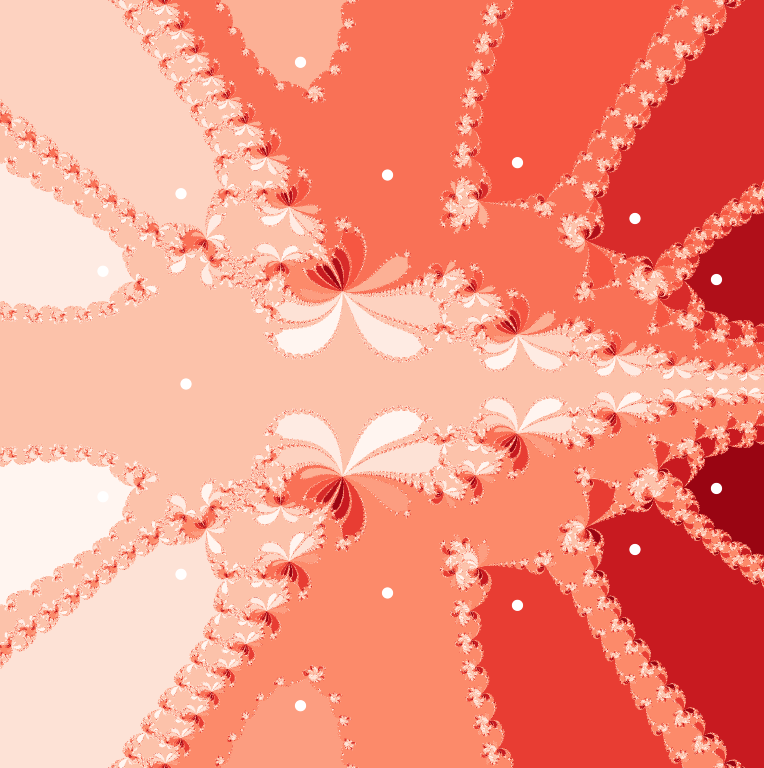
Reproduce this background procedurally as a WebGL 1 fragment shader.

```glsl
precision highp float;
// Newton fractal of a degree 15 polynomial: one real root and seven conjugate pairs.
// Each point takes the colour of the root its Newton orbit reaches, on a ramp
// from cream to dark red, and a white dot marks every root.

uniform vec2 u_resolution;

const vec2 REAL_ROOT = vec2(-0.2552, 0.0);
const vec2 CONJUGATE = vec2(1.0, -1.0);

// The paler root of each pair, from left to right.
vec2 roots[7];

void setRoots() {
  roots[0] = vec2(-0.3633, -0.1468);
  roots[1] = vec2(-0.2617, -0.2478);
  roots[2] = vec2(-0.1061, 0.4189);
  roots[3] = vec2(0.0072, -0.2721);
  roots[4] = vec2(0.1764, 0.2882);
  roots[5] = vec2(0.3294, 0.2155);
  roots[6] = vec2(0.4355, 0.1360);
}

// Complex reciprocal.
vec2 inverse(vec2 z) {
  return z * CONJUGATE / max(dot(z, z), 1e-14);
}

// Newton step p / p', from the sum of 1 / (z - root).
vec2 newtonStep(vec2 z) {
  vec2 sum = inverse(z - REAL_ROOT);
  for (int i = 0; i < 7; i++) {
    sum += inverse(z - roots[i]) + inverse(z - roots[i] * CONJUGATE);
  }
  return inverse(sum);
}

// Rank of the nearest root in x, distance to it in y.
vec2 nearestRoot(vec2 z) {
  vec2 best = vec2(4.0, distance(z, REAL_ROOT));
  for (int i = 0; i < 7; i++) {
    float rank = 2.0 * float(i);
    if (i > 1) rank += 1.0;
    float pale = distance(z, roots[i]);
    float deep = distance(z, roots[i] * CONJUGATE);
    if (pale < best.y) best = vec2(rank, pale);
    if (deep < best.y) best = vec2(rank + 1.0, deep);
  }
  return best;
}

float ramp(float from, float to, float x) {
  return clamp((x - from) / (to - from), 0.0, 1.0);
}

// Cream, peach, coral, scarlet, then dark red.
vec3 basinColour(float rank) {
  vec3 c = vec3(1.0, 0.961, 0.941);
  c = mix(c, vec3(0.994, 0.886, 0.840), ramp(0.0, 2.0, rank));
  c = mix(c, vec3(0.989, 0.762, 0.668), ramp(2.0, 4.0, rank));
  c = mix(c, vec3(0.988, 0.541, 0.416), ramp(4.0, 7.0, rank));
  c = mix(c, vec3(0.965, 0.343, 0.257), ramp(7.0, 9.0, rank));
  c = mix(c, vec3(0.910, 0.238, 0.200), ramp(9.0, 10.0, rank));
  c = mix(c, vec3(0.784, 0.102, 0.127), ramp(10.0, 12.0, rank));
  return mix(c, vec3(0.600, 0.018, 0.070), ramp(12.0, 14.0, rank));
}

vec3 fractal(vec2 z) {
  for (int i = 0; i < 80; i++) {
    vec2 delta = newtonStep(z);
    z -= delta;
    if (dot(delta, delta) < 1e-6) break;
  }
  return basinColour(nearestRoot(z).x);
}

void main() {
  setRoots();
  float pixel = 1.0 / u_resolution.y;
  vec2 p = (gl_FragCoord.xy - 0.5 * u_resolution) * pixel;

  // Four samples smooth the basin edges.
  vec3 colour = vec3(0.0);
  for (int i = 0; i < 4; i++) {
    vec2 corner = vec2(mod(float(i), 2.0), floor(float(i) / 2.0)) - 0.5;
    colour += 0.25 * fractal(p + 0.5 * corner * pixel);
  }

  // Root markers.
  float dotMask = smoothstep(0.6, -0.6, (nearestRoot(p).y - 0.0073) / pixel);
  gl_FragColor = vec4(mix(colour, vec3(1.0), dotMask), 1.0);
}
```
